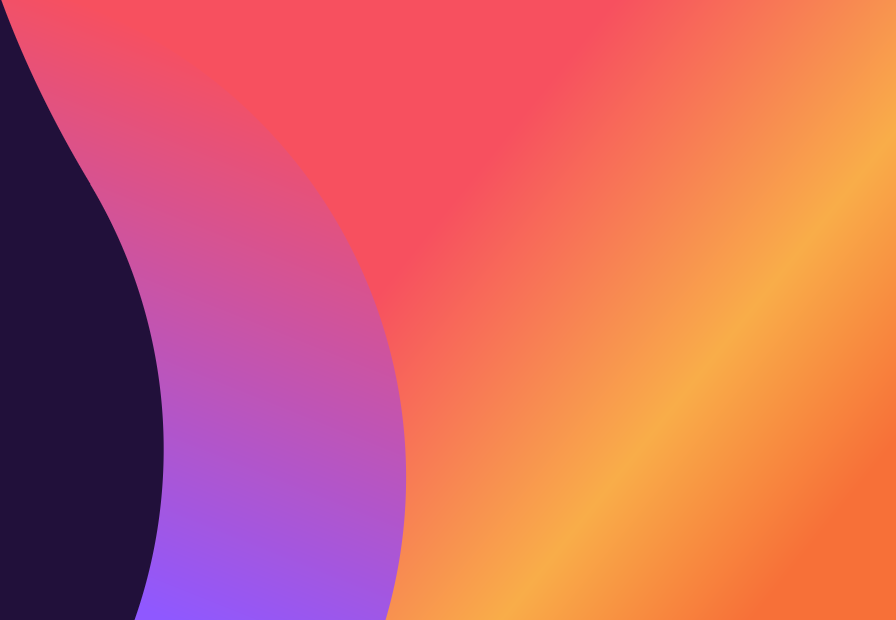
Give the GLSL for this background, as a Shadertoy shader.

```glsl
// Layered waves: a dark curved edge over a violet-to-red band, over a warm diagonal sheen.
// Curves are arcs given as signed distances; colours are linear ramps along tilted axes.
// Coordinates are in canvas heights, origin at the lower left.

const vec3 NIGHT  = vec3(0.129, 0.063, 0.227);
const vec3 VIOLET = vec3(0.561, 0.345, 1.000);
const vec3 RED    = vec3(0.969, 0.314, 0.373);
const vec3 AMBER  = vec3(0.976, 0.678, 0.286);
const vec3 ORANGE = vec3(0.969, 0.439, 0.220);

// Position of x between two stops, clamped to 0..1
float ramp(float start, float end, float x) {
    return clamp((x - start) / (end - start), 0.0, 1.0);
}

float circleDistance(vec2 p, vec2 center, float radius) {
    return length(p - center) - radius;
}

// Distance to the right of a parabola x = joint.x - slope * t + bend * t * t
float parabolaDistance(vec2 p, vec2 joint, float slope, float bend) {
    float t = p.y - joint.y;
    float edge = joint.x - slope * t + bend * t * t;
    float tangent = 2.0 * bend * t - slope;
    return (p.x - edge) / sqrt(1.0 + tangent * tangent);
}

// Coverage of the inside of a shape, smoothed over one pixel
float coverage(float dist, float pixel) {
    return clamp(0.5 - dist / pixel, 0.0, 1.0);
}

// Diagonal sheen: red, then an amber ridge, then orange
vec3 sheen(vec2 p) {
    float along = p.x + 0.806 * (1.0 - p.y);
    vec3 color = mix(RED, AMBER, ramp(0.994, 1.615, along));
    return mix(color, ORANGE, ramp(1.615, 2.018, along));
}

// Band colour: violet at the bottom, red at the top
vec3 bandColor(vec2 p) {
    float along = dot(p - vec2(0.226, 0.019), vec2(0.424, 1.06));
    return mix(VIOLET, RED, clamp(along, 0.0, 1.0));
}

// Bulging arc below the joint, flaring curve above it
float nightDistance(vec2 p) {
    vec2 joint = vec2(0.1455, 0.7038);
    return p.y > joint.y
        ? parabolaDistance(p, joint, 0.602, 0.3975)
        : circleDistance(p, vec2(-0.566, 0.2755), 0.83);
}

void mainImage(out vec4 fragColor, in vec2 fragCoord) {
    float pixel = 1.0 / iResolution.y;
    vec2 p = fragCoord * pixel;

    float band = circleDistance(p, vec2(-0.160, 0.2302), 0.815);
    vec3 color = mix(sheen(p), bandColor(p), coverage(band, pixel));
    color = mix(color, NIGHT, coverage(nightDistance(p), pixel));

    fragColor = vec4(color, 1.0);
}
```
